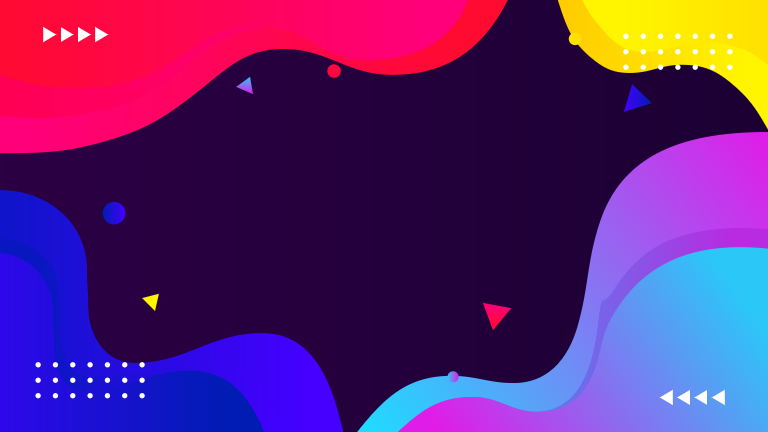
This background is drawn by a Shadertoy shader. Its source:

```glsl
// Fluid wavy corners in red, yellow, blue and violet on dark purple, with small confetti.

const vec2 CANVAS = vec2(16, 9); // working units
const float HANDLE = 0.4;        // spline handle length / chord length
const vec2 DOT_START = vec2(13.04, 7.6), DOT_STEP = vec2(0.361, 0.322);
const float DOT_RADIUS = 0.055;
const vec2 ARROW_START = vec2(0.9, 8.28), ARROW_SIZE = vec2(0.27, 0.16);
const float ARROW_STEP = 0.361;

const vec3 NIGHT_LEFT = vec3(0.17, 0, 0.265), NIGHT_RIGHT = vec3(0.108, 0, 0.2);
const vec3 RED = vec3(1, 0.04, 0.19), ROSE = vec3(1, 0, 0.33), PINK = vec3(1, 0, 0.48);
const vec3 AMBER = vec3(1, 0.8, 0), GOLD = vec3(1, 0.88, 0), YELLOW = vec3(1, 0.96, 0);
const vec3 NAVY = vec3(0, 0.11, 0.7), BLUE = vec3(0.06, 0.08, 0.79), INDIGO = vec3(0.27, 0, 1);
const vec3 ULTRAMARINE = vec3(0.18, 0.03, 0.92), CYAN = vec3(0.11, 0.87, 1), SKY = vec3(0.17, 0.78, 0.97);
const vec3 MAGENTA = vec3(0.88, 0.11, 0.91), VIOLET = vec3(0.72, 0.17, 0.88), IRIS = vec3(0.34, 0.5, 0.93);

// Wave edges, left to right: x, y, heading in radians
const vec3 RED_OUTER[6] = vec3[](vec3(0, 5.81, 0), vec3(2.2, 6.06, 0.28),
    vec3(4.17, 7.13, 0.67), vec3(5.9, 7.98, 0), vec3(8.17, 7.44, 0), vec3(10.58, 9, 1.1));
const vec3 RED_INNER[6] = vec3[](vec3(0, 7.44, -0.3), vec3(1.6, 7.17, 0),
    vec3(3.95, 7.96, 0.62), vec3(5.5, 8.44, 0), vec3(7.6, 7.75, 0), vec3(9.75, 9, 1.2));
const vec3 SUN_OUTER[6] = vec3[](vec3(11.62, 9, -1.25), vec3(12.3, 7.81, -0.7),
    vec3(13.12, 7.48, 0), vec3(14.2, 7.65, 0), vec3(15.3, 7.21, -0.72), vec3(16, 6.3, -1.05));
const vec3 SUN_INNER[6] = vec3[](vec3(12.13, 9, -1.1), vec3(12.6, 8.33, -0.85),
    vec3(13.44, 7.92, 0), vec3(14.7, 8.12, 0), vec3(15.4, 8, -0.3), vec3(16, 7.65, -0.6));
const vec3 BLUE_OUTER[6] = vec3[](vec3(0, 5.04, 0), vec3(1.81, 3.4, -1.56),
    vec3(1.84, 2.6, -1.56), vec3(2.8, 1.44, 0), vec3(5.46, 2.06, 0), vec3(7.15, 0, -1.35));
const vec3 BLUE_SHADE[6] = vec3[](vec3(0, 4.04, -0.1), vec3(1.22, 2.9, -1.56),
    vec3(1.24, 2.1, -1.56), vec3(1.9, 1.15, 0), vec3(4.4, 1.4, 0), vec3(5.95, 0, -1.2));
const vec3 BLUE_INNER[6] = vec3[](vec3(0, 3.73, -0.1), vec3(1.1, 2.5, -1.56),
    vec3(1.14, 1.6, -1.56), vec3(1.8, 0.85, 0), vec3(3.95, 1.28, 0), vec3(5.5, 0, -1.2));
const vec3 SEA_OUTER[6] = vec3[](vec3(7.44, 0, 0.9), vec3(9.4, 1.17, 0),
    vec3(10.7, 1.02, 0), vec3(12.04, 2.23, 1.3), vec3(12.5, 4.38, 1.25), vec3(16, 6.25, 0));
const vec3 SEA_INNER[6] = vec3[](vec3(8.29, 0, 0.75), vec3(9.85, 0.73, 0),
    vec3(11.2, 0.42, 0), vec3(12.3, 1.1, 1.1), vec3(12.75, 2.4, 1.05), vec3(16, 3.82, -0.1));

vec2 bezier(vec2 a, vec2 b, vec2 c, vec2 d, float t) {
    float s = 1.0 - t;
    return s * s * s * a + 3.0 * s * t * (s * b + t * c) + t * t * t * d;
}

// Approximate signed distance to a wave edge, positive above it
float wave(vec2 p, vec3 knots[6]) {
    float d = p.y - (p.x < knots[0].x ? knots[0].y : knots[5].y);
    for (int i = 0; i < 5; i++) {
        vec3 k = knots[i], n = knots[i + 1];
        if (p.x < k.x || p.x >= n.x) continue;
        float reach = HANDLE * distance(k.xy, n.xy);
        vec2 b = k.xy + reach * vec2(cos(k.z), sin(k.z));
        vec2 c = n.xy - reach * vec2(cos(n.z), sin(n.z));
        float t = 0.5;
        for (float h = 0.25; h > 0.00001; h *= 0.5)
            t += bezier(k.xy, b, c, n.xy, t).x < p.x ? h : -h;
        vec2 tangent = mix(mix(b - k.xy, c - b, t), mix(c - b, n.xy - c, t), t);
        d = (p.y - bezier(k.xy, b, c, n.xy, t).y) * tangent.x / length(tangent);
    }
    return d;
}

float sideOf(vec2 p, vec2 a, vec2 b) {
    vec2 e = normalize(b - a);
    return e.x * (p.y - a.y) - e.y * (p.x - a.x);
}

// Corners run clockwise
float triangle(vec2 p, vec2 a, vec2 b, vec2 c) {
    return max(sideOf(p, a, b), max(sideOf(p, b, c), sideOf(p, c, a)));
}

float disc(vec2 p, float x, float y, float radius) { return distance(p, vec2(x, y)) - radius; }

float dotGrid(vec2 p) {
    vec2 cell = clamp(round((p - DOT_START) / DOT_STEP), vec2(0), vec2(6, 2));
    return distance(p, DOT_START + cell * DOT_STEP) - DOT_RADIUS;
}

float arrowRow(vec2 p) {
    vec2 q = p - ARROW_START;
    q.x -= ARROW_STEP * clamp(floor(q.x / ARROW_STEP), 0.0, 3.0);
    return triangle(q, vec2(0, -ARROW_SIZE.y), vec2(0, ARROW_SIZE.y), vec2(ARROW_SIZE.x, 0));
}

// Linear blend of two colours as v goes from start to end
vec3 ramp(float v, float start, float end, vec3 a, vec3 b) {
    return mix(a, b, clamp((v - start) / (end - start), 0.0, 1.0));
}

void paint(inout vec3 col, float d, vec3 ink) {
    col = mix(col, ink, clamp(0.5 - d * iResolution.y / CANVAS.y, 0.0, 1.0));
}

void mainImage(out vec4 fragColor, in vec2 fragCoord) {
    vec2 p = fragCoord / iResolution.xy * CANVAS;
    float x = p.x, diagonal = p.x + 0.73 * p.y;
    vec3 col = mix(NIGHT_LEFT, NIGHT_RIGHT, x / CANVAS.x);

    // Corner waves, each with a shaded band
    float inner = -wave(p, RED_INNER);
    paint(col, -wave(p, RED_OUTER), ramp(x, 0.5, 9.5, PINK, RED));
    paint(col, inner - max(0.8 - 0.145 * x, 0.0), ramp(x, 0.0, 8.0, ROSE, PINK));
    paint(col, inner, ramp(x, 0.0, 9.0, RED, PINK));
    paint(col, -wave(p, SUN_OUTER), ramp(x, 11.8, 15.5, AMBER, YELLOW));
    paint(col, -wave(p, SUN_INNER), ramp(x, 16.0, 13.0, GOLD, YELLOW));
    paint(col, wave(p, BLUE_OUTER), ramp(x, 0.0, 6.5, BLUE, INDIGO));
    paint(col, wave(p, BLUE_SHADE), ramp(x, 0.8, 6.0, mix(NAVY, BLUE, 0.6), INDIGO));
    paint(col, wave(p, BLUE_INNER), ramp(x, 0.0, 4.8, ULTRAMARINE, NAVY));
    inner = wave(p, SEA_INNER);
    paint(col, wave(p, SEA_OUTER), ramp(diagonal, 7.5, 20.5, CYAN, MAGENTA));
    paint(col, inner - 0.4 * smoothstep(11.0, 14.0, x), ramp(x, 11.2, 15.2, IRIS, VIOLET));
    paint(col, inner, ramp(diagonal, 9.2, 17.5, MAGENTA, SKY));

    // Confetti discs
    paint(col, disc(p, 6.96, 7.52, 0.14), mix(RED, ROSE, 0.5));
    paint(col, disc(p, 11.98, 8.19, 0.13), GOLD);
    paint(col, disc(p, 2.375, 4.56, 0.235), ramp(x, 2.14, 2.61, NAVY, INDIGO));
    paint(col, disc(p, 9.44, 1.15, 0.115), ramp(x, 9.33, 9.55, SKY, MAGENTA));

    // Confetti triangles
    paint(col, triangle(p, vec2(4.92, 7.19), vec2(5.21, 7.4), vec2(5.27, 7.04)), ramp(p.y, 7.4, 7.04, SKY, MAGENTA));
    paint(col, triangle(p, vec2(13.17, 7.25), vec2(13.58, 6.85), vec2(13, 6.67)), ramp(x, 13.0, 13.58, INDIGO, NAVY));
    paint(col, triangle(p, vec2(2.96, 2.79), vec2(3.31, 2.88), vec2(3.23, 2.52)), YELLOW);
    paint(col, triangle(p, vec2(10.06, 2.69), vec2(10.65, 2.58), vec2(10.27, 2.12)), ramp(p.y, 2.7, 2.12, PINK, RED));

    // White dots and arrows, repeated by half-turn symmetry
    vec2 turned = CANVAS - p;
    paint(col, min(dotGrid(p), dotGrid(turned)), vec3(1));
    paint(col, min(arrowRow(p), arrowRow(turned)), vec3(1));
    fragColor = vec4(col, 1);
}
```
